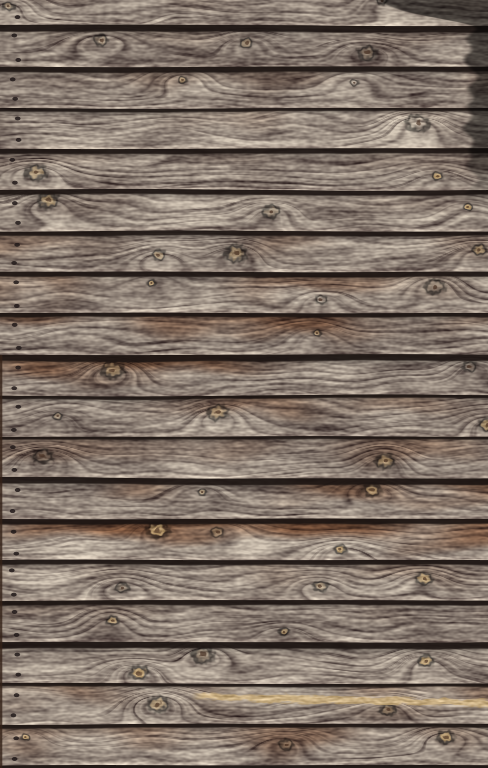
This texture is drawn by a WebGL 1 fragment shader. Its source:

```glsl
precision highp float;
// Weathered horizontal timber boards with grain, knots, nails and shadowed laps.
uniform vec2 u_resolution;

float hash(vec2 p) {
  return fract(sin(dot(p, vec2(127.1, 311.7))) * 43758.5);
}

vec2 gradient(vec2 cell) {
  float angle = 6.2832 * hash(cell);
  return vec2(cos(angle), sin(angle));
}

// Gradient noise, roughly -0.7 to 0.7
float noise(vec2 p) {
  vec2 i = floor(p), f = fract(p);
  vec2 w = f * f * f * (f * (f * 6.0 - 15.0) + 10.0);
  vec2 e = vec2(1.0, 0.0);
  float low = mix(dot(gradient(i), f), dot(gradient(i + e), f - e), w.x);
  float high = mix(dot(gradient(i + e.yx), f - e.yx), dot(gradient(i + 1.0), f - 1.0), w.x);
  return mix(low, high, w.y);
}

void main() {
  vec2 p = gl_FragCoord.xy / u_resolution.y;
  float right = u_resolution.x / u_resolution.y - p.x;
  float aa = 18.68 / u_resolution.y;

  // Board index from the top, and position in board heights
  float v = (1.0 - p.y) * 18.68 - 0.63 + 0.05 * noise(p * vec2(3.0, 12.0));
  float row = floor(v);
  vec2 q = vec2(p.x * 18.68, fract(v));
  vec2 offset = vec2(row * 17.3, row * 9.7);

  // Knots bend the grain and leave a pale, dark-rimmed heart
  float bend = 0.0, heart = 0.0, rim = 0.0, pith = 0.0;
  for (int i = 0; i < 3; i++) {
    vec2 seed = vec2(row + 3.0, float(i) + 5.0);
    vec2 center = vec2((float(i) + hash(seed)) * 3.97, mix(0.25, 0.75, hash(seed + 20.0)));
    float present = step(0.25, hash(seed + 40.0));
    float size = mix(0.06, 0.16, hash(seed + 60.0));
    vec2 d = q - center;
    vec2 eye = d * vec2(0.5, 1.0);
    bend += present * (0.25 + 3.0 * size) * exp(-7.0 * dot(eye, eye));
    float r = length(d * vec2(0.75, 1.0)) / size + 0.6 * noise(d * 9.0 + seed);
    heart += present * hash(seed + 80.0) * (1.0 - smoothstep(0.7, 1.1, r));
    rim += present * exp(-8.0 * (r - 1.15) * (r - 1.15));
    pith += present * (1.0 - smoothstep(0.15, 0.5, r));
  }

  // Grain follows contours of a slowly drifting field
  float flow = q.y + bend + 0.35 * noise(q * vec2(0.45, 1.3) + offset);
  float bands = noise(vec2(q.x * 0.3, flow * 12.0) + offset)
              + 0.7 * noise(vec2(q.x * 0.5, flow * 5.0) + offset + 50.0);
  float lateWood = pow(0.5 + 0.5 * sin(flow * 32.0 + 2.0 * bands), 3.0);
  float fibre = noise(vec2(q.x * 2.5, q.y * 14.0) + offset)
              + 0.7 * noise(vec2(q.x * 7.0, q.y * 17.0) + offset + 90.0);
  float patches = noise(q * vec2(0.5, 1.6) + offset + 30.0);
  float cracks = smoothstep(0.3, 0.5, noise(vec2(q.x * 0.6, flow * 9.0) + offset + 70.0));

  float tone = 0.69 + 0.14 * (hash(vec2(row, 2.0)) - 0.5) + 0.35 * patches
             + 0.36 * bands + 0.36 * fibre - 0.24 * lateWood - 0.25 * cracks;
  vec3 color = mix(vec3(0.24, 0.19, 0.18), vec3(0.76, 0.71, 0.65), clamp(tone, -0.15, 1.15));

  // Unbleached brown wood, mostly under the overlapping board
  float stain = pow(hash(vec2(row, 7.0)), 1.5) * (1.0 - smoothstep(0.1, 0.75, q.y + 0.7 * patches));
  stain *= smoothstep(-0.35, 0.3, noise(vec2(q.x * 0.35, row * 5.3)));
  color *= mix(vec3(1.0), vec3(0.80, 0.60, 0.47), stain);

  color = mix(color, vec3(0.78, 0.66, 0.47) + 0.15 * fibre, 0.9 * heart);
  color *= 1.0 - 0.45 * min(rim, 1.0);
  color = mix(color, vec3(0.25, 0.16, 0.11), 0.65 * min(pith, 1.0));

  // Torn pale splinter on one low board
  float tear = abs(q.y - 0.30 - 0.025 * (q.x - 4.7) + 0.08 * noise(q * vec2(1.5, 3.0)));
  float splinter = (1.0 - smoothstep(0.05, 0.12, tear + 0.06 * fibre)) * smoothstep(4.6, 5.0, q.x);
  color = mix(color, vec3(0.82, 0.71, 0.52) + 0.2 * fibre, 0.85 * splinter * step(abs(row - 16.0), 0.5));

  // Paired nail heads along the left end
  for (int i = 0; i < 2; i++) {
    vec2 seed = vec2(row, float(i) + 11.0);
    vec2 nail = vec2(0.28 + 0.18 * hash(seed), 0.24 + 0.52 * float(i) + 0.08 * hash(seed + 9.0));
    float d = length((q - nail) * vec2(0.7, 1.0));
    color = mix(color, vec3(0.13, 0.10, 0.10), 0.85 * (1.0 - smoothstep(0.035, 0.035 + aa, d)));
  }

  // Lap shadow, dark gap and lit lower lip
  float depth = 0.03 + 0.10 * pow(hash(vec2(row, 15.0)), 2.0) + 0.025 * noise(vec2(q.x * 0.8, row * 3.7));
  color *= mix(0.68, 1.0, smoothstep(0.0, 0.12 + 2.0 * depth, q.y));
  color *= 1.0 + 0.12 * smoothstep(0.86, 0.95, q.y);
  float gap = 1.0 - smoothstep(depth, depth + 0.03 + aa, q.y) * smoothstep(0.0, aa, 1.0 - q.y);
  color = mix(color, vec3(0.11, 0.08, 0.07), 0.9 * gap);

  // Ragged shade at the upper right, and a dark edge at the lower left
  float ragged = 0.022 + 0.025 * noise(vec2(2.0, p.y * 45.0)) + 0.12 * smoothstep(0.96, 1.0, p.y);
  float shade = (1.0 - smoothstep(ragged - 0.004, ragged + 0.006, right)) * smoothstep(0.70, 0.82, p.y);
  color *= 1.0 - 0.5 * shade;
  float edge = (1.0 - smoothstep(0.002, 0.004, p.x)) * step(7.5, row);
  color = mix(color, vec3(0.20, 0.13, 0.09), 0.8 * edge);

  gl_FragColor = vec4(clamp(color, 0.0, 1.0), 1.0);
}
```
